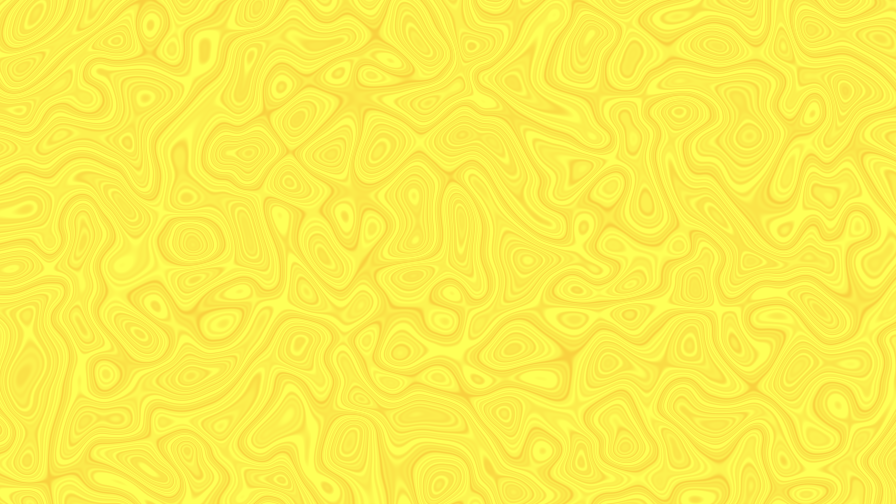
A Shadertoy shader for this texture:

```glsl
const float CELLS_HIGH = 9.2;      // noise cells along the canvas height
const float WARP = 0.5;            // irregularity of the blobs
const vec3 RING_FREQ = vec3(8.7, 14.3, 23.9);
const vec3 RING_AMP = vec3(0.13, 0.19, 0.17);
const float BASE_TONE = 0.62;
const float SADDLE_DEPTH = 0.32;   // amber between the blobs
const float SADDLE_WIDTH = 0.04;
const float RIM_GAIN = 0.24;       // plain yellow rim around each blob
const float RIM_LEVEL = 0.13;
const float RIM_WIDTH = 0.05;
const vec3 AMBER = vec3(0.975, 0.82, 0.245);
const vec3 LEMON = vec3(0.995, 1.0, 0.34);
const float PI = 3.14159265;

float hash(vec2 p) {
    return fract(sin(dot(p, vec2(127.1, 311.7))) * 43758.5453);
}

vec2 gradient(vec2 cell) {
    float angle = 2.0 * PI * hash(cell);
    return vec2(cos(angle), sin(angle));
}

float gradientNoise(vec2 p) {
    vec2 i = floor(p), f = p - i;
    vec2 u = f * f * f * (f * (f * 6.0 - 15.0) + 10.0);
    vec2 e = vec2(1.0, 0.0);
    float a = dot(gradient(i), f);
    float b = dot(gradient(i + e.xy), f - e.xy);
    float c = dot(gradient(i + e.yx), f - e.yx);
    float d = dot(gradient(i + e.xx), f - e.xx);
    return mix(mix(a, b, u.x), mix(c, d, u.x), u.y);
}

float bell(float x, float width) {
    return exp(-x * x / (width * width));
}

// Uneven contour rings; each wave fades as it nears the pixel size
float rings(float height, float footprint) {
    vec3 blur = PI * RING_FREQ * footprint;
    vec3 waves = sin(2.0 * PI * RING_FREQ * height + vec3(0.4, 1.9, 3.3));
    return dot(RING_AMP * exp(-blur * blur / 6.0), waves);
}

void mainImage(out vec4 fragColor, in vec2 fragCoord) {
    vec2 p = fragCoord / iResolution.y * CELLS_HIGH + 3.0;
    vec2 bend = vec2(gradientNoise(p * 0.6 + 41.3), gradientNoise(p * 0.6 + 87.7));
    float height = gradientNoise(p + WARP * bend);
    float footprint = length(vec2(dFdx(height), dFdy(height)));

    // Broad tone by height, then the fine rings
    float tone = BASE_TONE + rings(height, footprint);
    tone -= SADDLE_DEPTH * bell(height, SADDLE_WIDTH);
    tone += RIM_GAIN * bell(abs(height) - RIM_LEVEL, RIM_WIDTH);

    fragColor = vec4(mix(AMBER, LEMON, clamp(tone, 0.0, 1.0)), 1.0);
}
```
